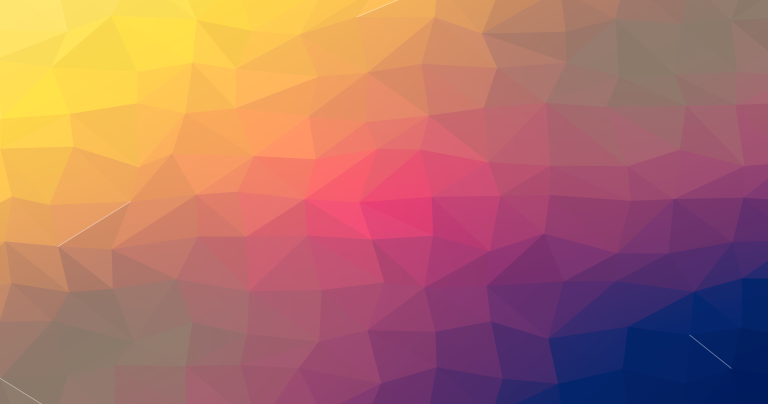
Reproduce this background procedurally as a WebGL 1 fragment shader.

```glsl
precision highp float;
// Low-poly mesh of jittered triangles, tinted by a diagonal yellow-pink-navy sunset gradient.

uniform vec2 u_resolution;

// Mesh, in units of the canvas height
const vec2 CELL = vec2(0.153, 0.108);
const vec2 ORIGIN = vec2(0.0, 0.072);
const float JITTER = 0.245;         // below 0.25 so no triangle folds over
const float FACET_GRADIENT = 0.22;  // 0 = flat facets, 1 = smooth gradient
const float TONE_VARIATION = 0.055;
const float HAIRLINE_CHANCE = 0.06;
const float HAIRLINE_WIDTH = 0.0012;
const float HAIRLINE_OPACITY = 0.35;

// Colours along the diagonal, and the grey-brown of the two far corners
const vec3 PALE_YELLOW = vec3(1.00, 0.91, 0.47);
const vec3 YELLOW = vec3(1.00, 0.86, 0.28);
const vec3 AMBER = vec3(1.00, 0.75, 0.34);
const vec3 ORANGE = vec3(1.00, 0.57, 0.39);
const vec3 PINK = vec3(1.00, 0.27, 0.47);
const vec3 MAGENTA = vec3(0.72, 0.22, 0.45);
const vec3 PLUM = vec3(0.49, 0.19, 0.44);
const vec3 INDIGO = vec3(0.29, 0.17, 0.43);
const vec3 NAVY = vec3(0.02, 0.15, 0.43);
const vec3 DEEP_NAVY = vec3(0.00, 0.10, 0.35);
const vec3 TAUPE = vec3(0.55, 0.48, 0.42);

vec2 hash2(vec2 cell) {
  vec3 h = fract(cell.xyx * vec3(0.1031, 0.1030, 0.0973));
  h += dot(h, h.yzx + 33.33);
  return fract((h.xx + h.yz) * h.zy);
}

vec3 ramp(vec3 from, vec3 to, float start, float end, float t) {
  return mix(from, to, clamp((t - start) / (end - start), 0.0, 1.0));
}

// Colour field: a ramp along the diagonal, greyed away from it
vec3 gradient(vec2 uv) {
  float along = 0.5 * (uv.x + 1.0 - uv.y);
  float away = abs(uv.x + uv.y - 1.0);
  float t = along - 0.12 * away * smoothstep(0.5, 0.7, along);
  vec3 color = ramp(PALE_YELLOW, YELLOW, 0.0, 0.15, t);
  color = ramp(color, AMBER, 0.15, 0.25, t);
  color = ramp(color, ORANGE, 0.25, 0.37, t);
  color = ramp(color, PINK, 0.37, 0.50, t);
  color = ramp(color, MAGENTA, 0.50, 0.585, t);
  color = ramp(color, PLUM, 0.585, 0.67, t);
  color = ramp(color, INDIGO, 0.67, 0.76, t);
  color = ramp(color, NAVY, 0.76, 0.83, t);
  color = ramp(color, DEEP_NAVY, 0.83, 1.0, t);
  float grey = min(1.6 * away, 1.0);
  grey *= smoothstep(0.2, 0.5, along) * (1.0 - smoothstep(0.5, 0.8, along));
  return mix(color, TAUPE, grey);
}

vec2 vertex(vec2 node) {
  return ORIGIN + CELL * (node + JITTER * (2.0 * hash2(node + 71.0) - 1.0));
}

// Signed distance to the line a-b, positive on its left
float edgeSide(vec2 p, vec2 a, vec2 b) {
  vec2 e = b - a;
  vec2 r = p - a;
  return (e.x * r.y - e.y * r.x) / length(e);
}

float segmentDistance(vec2 p, vec2 a, vec2 b) {
  vec2 e = b - a;
  return length(p - a - e * clamp(dot(p - a, e) / dot(e, e), 0.0, 1.0));
}

// Colour weighted by smooth coverage in rgb, coverage in a
vec4 facet(vec2 p, vec2 a, vec2 b, vec2 c, float tone, float pixel, float aspect) {
  float inside = min(edgeSide(p, a, b), min(edgeSide(p, b, c), edgeSide(p, c, a)));
  float cover = clamp(0.5 + inside / pixel, 0.0, 1.0);
  vec2 spot = mix((a + b + c) / 3.0, p, FACET_GRADIENT);
  vec3 color = gradient(spot / vec2(aspect, 1.0));
  color *= 1.0 + TONE_VARIATION * (tone - 0.5);
  return vec4(color, 1.0) * cover;
}

void main() {
  float pixel = 1.0 / u_resolution.y;
  float aspect = u_resolution.x * pixel;
  vec2 p = gl_FragCoord.xy * pixel;
  vec2 home = floor((p - ORIGIN) / CELL);
  vec4 sum = vec4(0.0);
  float hairline = 0.0;

  // Jitter can move a facet into a neighbouring cell
  for (int j = -1; j <= 1; j++) {
    for (int i = -1; i <= 1; i++) {
      vec2 cell = home + vec2(float(i), float(j));
      vec2 tone = hash2(cell + 19.0);
      vec2 choice = hash2(cell + 143.0);
      // Either diagonal may split the cell
      vec2 turn = choice.x < 0.5 ? vec2(0.0) : vec2(1.0, 0.0);
      vec2 a = vertex(cell + turn);
      vec2 b = vertex(cell + vec2(1.0, turn.x));
      vec2 c = vertex(cell + vec2(1.0 - turn.x, 1.0));
      vec2 d = vertex(cell + vec2(0.0, 1.0 - turn.x));
      sum += facet(p, a, b, c, tone.x, pixel, aspect);
      sum += facet(p, a, c, d, tone.y, pixel, aspect);
      // Occasional light seam along the split
      float seam = 1.0 - smoothstep(0.0, HAIRLINE_WIDTH + pixel * 0.5, segmentDistance(p, a, c));
      hairline = max(hairline, seam * step(choice.y, HAIRLINE_CHANCE));
    }
  }
  vec3 color = sum.rgb / max(sum.a, 0.001);
  gl_FragColor = vec4(mix(color, vec3(1.0), hairline * HAIRLINE_OPACITY), 1.0);
}
```
